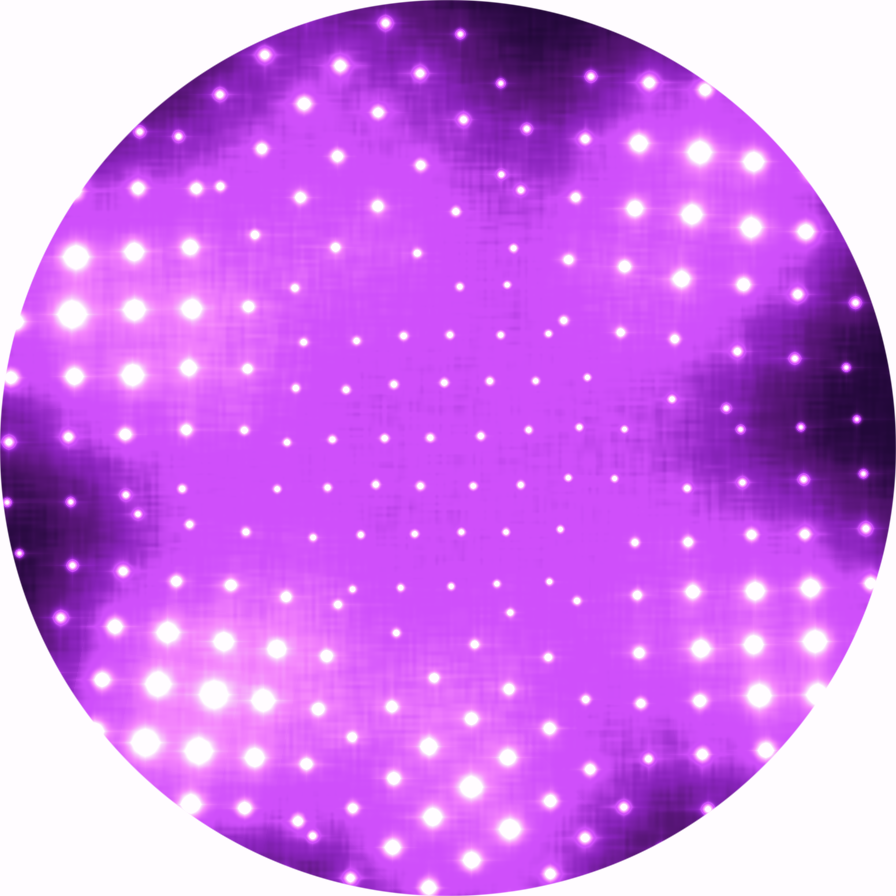
Give the GLSL for this background, as a WebGL 2 fragment shader.

```glsl
#version 300 es
precision highp float;

uniform vec2 u_resolution;
out vec4 outColor;

// Disc and central light
const float DISC_RADIUS = 0.5;
const vec2 CORE_CENTER = vec2(0.485, 0.48);
const float CORE_RADIUS = 0.33;
const float CORE_LIGHT = 0.76;

// Lamp clusters: six around the rim, the last in the middle
const int CLUSTERS = 7;
const int RIM_CLUSTERS = 6;
const vec2 ORIGIN[CLUSTERS] = vec2[](
    vec2(0.147, 0.651), vec2(0.379, 0.827), vec2(0.772, 0.759), vec2(0.844, 0.281),
    vec2(0.525, 0.120), vec2(0.236, 0.225), vec2(0.482, 0.514));
// Two lattice steps per cluster
const vec4 STEPS[CLUSTERS] = vec4[](
    vec4(0.065, 0.004, 0.002, 0.068), vec4(0.046, 0.046, 0.043, -0.056),
    vec4(0.064, -0.010, 0.008, 0.069), vec4(0.065, 0.004, -0.004, 0.060),
    vec4(0.043, -0.046, -0.044, -0.034), vec4(0.060, -0.009, 0.012, 0.060),
    vec4(0.054, 0.002, -0.011, -0.056));
const float POWER[CLUSTERS] = float[](1.0, 0.45, 0.9, 0.85, 0.75, 1.0, 0.1);

const float LOBE_RADIUS = 0.18;
const float LOBE_LIGHT = 0.72;
const float HOT_SHIFT = 0.045;
const float HOT_RADIUS = 0.15;
const float LAMP_JITTER = 0.007;
const float FIBRE_AMOUNT = 0.10;

// Colour ramp, dark to light
const vec3 NIGHT = vec3(0.13, 0.03, 0.22);
const vec3 PLUM = vec3(0.33, 0.08, 0.45);
const vec3 VIOLET = vec3(0.54, 0.14, 0.74);
const vec3 ORCHID = vec3(0.81, 0.31, 0.98);
const vec3 PINK = vec3(0.96, 0.52, 0.99);
const vec3 BLUSH = vec3(0.97, 0.75, 0.98);
const vec3 WHITE = vec3(1.0, 0.99, 1.0);

float hash(vec2 p) {
    vec3 q = fract(vec3(p.xyx) * 0.1031);
    q += dot(q, q.yzx + 33.33);
    return fract((q.x + q.y) * q.z);
}

float noise(vec2 p) {
    vec2 i = floor(p), f = fract(p);
    f = f * f * (3.0 - 2.0 * f);
    return mix(mix(hash(i), hash(i + vec2(1, 0)), f.x),
               mix(hash(i + vec2(0, 1)), hash(i + vec2(1, 1)), f.x), f.y);
}

vec3 ramp(float light) {
    vec3 c = mix(NIGHT, PLUM, smoothstep(0.0, 0.22, light));
    c = mix(c, VIOLET, smoothstep(0.18, 0.48, light));
    c = mix(c, ORCHID, smoothstep(0.42, 0.80, light));
    c = mix(c, PINK, smoothstep(0.85, 1.50, light));
    c = mix(c, BLUSH, smoothstep(1.35, 1.90, light));
    return mix(c, WHITE, smoothstep(1.75, 2.40, light));
}

int nearestCluster(vec2 p) {
    int best = 0;
    for (int i = 1; i < CLUSTERS; i++)
        if (distance(p, ORIGIN[i]) < distance(p, ORIGIN[best])) best = i;
    return best;
}

// Round core, soft halo and a four-armed flare
float lamp(vec2 d, float power) {
    float r = length(d);
    float size = 0.0035 + 0.009 * power;
    float core = 2.2 * exp(-pow(r / size, 2.0));
    float halo = 1.3 * power * exp(-r / (0.010 + 0.011 * power));
    vec2 a = abs(d);
    float flare = exp(-a.y / 0.0025 - a.x / 0.016) + 0.7 * exp(-a.x / 0.0025 - a.y / 0.012);
    return core + halo + flare * (0.12 + 0.7 * power);
}

float clusterLight(vec2 p, int id) {
    vec2 origin = ORIGIN[id];
    mat2 lattice = mat2(STEPS[id].xy, STEPS[id].zw);
    vec2 hot = origin + HOT_SHIFT * normalize(origin - 0.5);
    vec2 cell = round(inverse(lattice) * (p - origin));
    float light = 0.0;
    for (int n = 0; n < 9; n++) {
        vec2 k = cell + vec2(n % 3 - 1, n / 3 - 1);
        vec2 seed = k + 40.0 + float(id) * 17.0;
        vec2 jitter = vec2(hash(seed), hash(seed + 91.0)) - 0.5;
        vec2 pos = origin + lattice * k + LAMP_JITTER * jitter;
        if (nearestCluster(pos) != id) continue;
        float power = POWER[id] * exp(-pow(distance(pos, hot) / HOT_RADIUS, 2.0));
        light += lamp(p - pos, power * (0.8 + 0.4 * hash(seed + 7.0)));
    }
    return light;
}

void main() {
    float side = min(u_resolution.x, u_resolution.y);
    vec2 p = (gl_FragCoord.xy - 0.5 * u_resolution) / side + 0.5;

    // Broad glow with dark gaps along the rim
    float light = CORE_LIGHT * exp(-pow(distance(p, CORE_CENTER) / CORE_RADIUS, 4.0));
    for (int i = 0; i < RIM_CLUSTERS; i++)
        light += LOBE_LIGHT * (0.5 + 0.5 * POWER[i]) * exp(-pow(distance(p, ORIGIN[i]) / LOBE_RADIUS, 3.0));

    // Woven fibres and uneven cloth
    float fibres = noise(p * vec2(240.0, 35.0)) + noise(p * vec2(35.0, 240.0)) - 1.0;
    light += FIBRE_AMOUNT * (fibres + noise(p * 14.0) - 0.5) * (0.3 + light);

    for (int i = 0; i < CLUSTERS; i++) light += clusterLight(p, i);

    float edge = 1.0 / side;
    float outside = smoothstep(-edge, edge, length(p - 0.5) - DISC_RADIUS);
    outColor = vec4(mix(ramp(light), WHITE, outside), 1.0);
}
```
